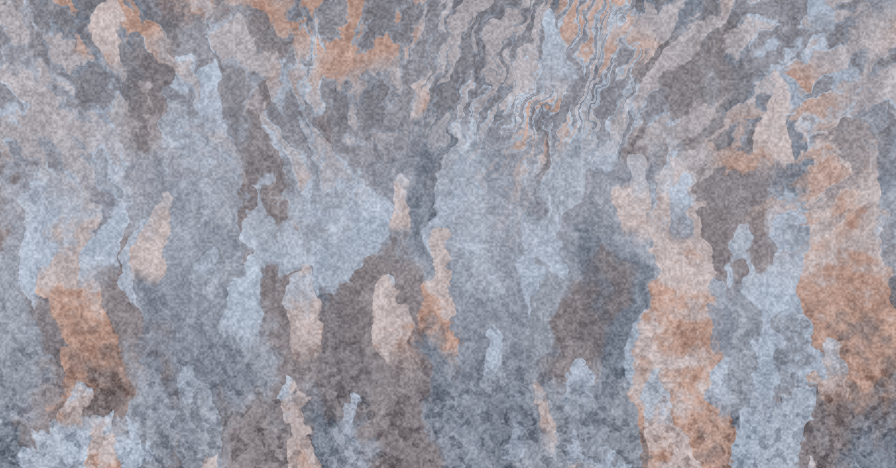
A Shadertoy shader for this texture:

```glsl
// Weathered zinc sheet: ragged blue-grey crystal plumes with rusty lower ends.

const vec3 SLATE = vec3(0.47, 0.50, 0.555);
const vec3 STEEL = vec3(0.58, 0.60, 0.65);
const vec3 PALE_BLUE = vec3(0.675, 0.72, 0.785);
const vec3 PINK_GREY = vec3(0.74, 0.69, 0.69);
const vec3 RUST = vec3(0.72, 0.585, 0.53);
const vec3 BROWN = vec3(0.50, 0.445, 0.44);

float hash(vec2 p) {
    vec3 q = fract(p.xyx * 0.1031);
    q += dot(q, q.yzx + 33.33);
    return fract((q.x + q.y) * q.z);
}

float noise(vec2 p) {
    vec2 i = floor(p), f = fract(p);
    f = f * f * (3.0 - 2.0 * f);
    return mix(mix(hash(i), hash(i + vec2(1, 0)), f.x),
               mix(hash(i + vec2(0, 1)), hash(i + vec2(1, 1)), f.x), f.y);
}

float fbm(vec2 p) {
    float sum = 0.0, amp = 0.533;
    for (int i = 0; i < 4; i++) {
        sum += amp * noise(p);
        p = mat2(1.6, 1.2, -1.2, 1.6) * p + 17.3;
        amp *= 0.5;
    }
    return sum;
}

vec2 rotate(vec2 p, float a) {
    return mat2(cos(a), -sin(a), sin(a), cos(a)) * p;
}

// Displacement that gives every outline its crumbly edge
vec2 ragged(vec2 p, float coarseAmount, float fineAmount) {
    vec2 coarse = vec2(fbm(p * 5.0), fbm(p * 5.0 + 41.0)) - 0.5;
    vec2 fine = vec2(fbm(p * 26.0 + 9.0), fbm(p * 26.0 + 73.0)) - 0.5;
    return p + coarseAmount * coarse + fineAmount * fine;
}

// Colour down a plume: t runs from tip (0) to foot (1)
vec3 plumeColor(float t, float warm, float shade, float grit) {
    float s = t + 0.9 * (grit - 0.5);
    float depth = s + 0.5 * shade - 0.25;
    vec3 cool = mix(PALE_BLUE, STEEL, smoothstep(0.1, 0.55, depth));
    cool = mix(cool, SLATE, smoothstep(0.45, 0.9, depth));
    vec3 hot = mix(mix(PINK_GREY, PALE_BLUE, shade), PINK_GREY, smoothstep(0.05, 0.25, s));
    hot = mix(hot, RUST, smoothstep(0.38, 0.58, s));
    hot = mix(hot, BROWN, smoothstep(0.55, 0.85, s));
    return mix(cool, hot, warm);
}

// Scattered plumes, pointed above and fading below; lower rows overlap upper ones
vec3 plumes(vec3 col, vec2 p, vec2 cell, float density, float warmShare,
            float aging, float seed, float grit) {
    vec2 home = floor(p / cell);
    for (int row = 2; row >= 0; row--) {
        for (int side = -1; side <= 1; side++) {
            vec2 id = home + vec2(side, row);
            vec2 key = id + seed + 50.0;
            float shade = hash(key + 3.1);
            float size = hash(key + 7.7);
            vec2 tip = cell * (id + vec2(0.3 + 0.4 * hash(key + 11.3), 0.6 * hash(key + 19.9)));
            vec2 q = p - tip;
            float t = -q.y / (cell.y * (0.7 + 0.5 * size));
            q.x += q.y * 0.3 * (shade - 0.5);
            float halfWidth = cell.x * mix(0.27, 0.48, size)
                            * pow(max(t, 0.0), 0.55) * (1.2 - 0.45 * t * t);
            float mask = smoothstep(-0.002, 0.003, halfWidth - abs(q.x)) * step(0.0, t);
            mask *= 1.0 - smoothstep(0.7, 1.0, t + 0.5 * (grit - 0.5));
            mask *= step(hash(key + 29.0), density);
            float warm = step(fract(0.618 * (id.x + 3.0 * id.y) + seed), warmShare);
            col = mix(col, plumeColor(t * aging, warm, shade, grit), 0.95 * mask);
        }
    }
    return col;
}

// Slate ground with tone-on-tone vertical patches
vec3 ground(vec2 p) {
    float tone = fbm(p * vec2(7.0, 3.0));
    vec3 col = mix(SLATE, STEEL, smoothstep(0.42, 0.52, tone));
    col = mix(col, BROWN, 0.6 * smoothstep(0.52, 0.64, fbm(p * vec2(8.0, 3.5) + 31.0)));
    return mix(col, PALE_BLUE, 0.85 * smoothstep(0.58, 0.61, fbm(p * vec2(9.0, 4.0) + 63.0)));
}

// Slanting feathery ripples that gather near the top
vec3 feathers(vec3 col, vec2 p, float aspect) {
    float angle = mix(1.0, -0.55, smoothstep(0.3, 0.75, p.x / aspect));
    float ripple = fbm(rotate(p, -angle) * vec2(12.0, 27.0));
    float zone = smoothstep(0.5, 0.8, p.y + 0.5 * (fbm(p * 3.0 + 5.0) - 0.5));
    float warmth = smoothstep(0.44, 0.6, fbm(p * 4.0 + 87.0));
    vec3 crest = mix(mix(STEEL, PINK_GREY, 0.6), RUST, warmth);
    col = mix(col, mix(SLATE, BROWN, 0.5), 0.7 * zone * smoothstep(0.5, 0.4, ripple));
    return mix(col, crest, 0.9 * zone * smoothstep(0.5, 0.58, ripple));
}

void mainImage(out vec4 fragColor, in vec2 fragCoord) {
    vec2 p = fragCoord / iResolution.y;
    float aspect = iResolution.x / iResolution.y;
    vec2 r = ragged(p, 0.11, 0.065);
    vec2 crisp = ragged(p, 0.08, 0.05);
    float grit = mix(fbm(r * vec2(11.0, 6.0)), fbm(p * 40.0), 0.45);

    vec3 col = ground(r);
    col = plumes(col, r - vec2(0.0, 0.5), vec2(0.31, 0.85), 0.85, 0.55, 1.0, 2.0, grit);
    col = plumes(col, r, vec2(0.17, 0.4), 0.33, 0.4, 0.8, 14.4, grit);
    col = feathers(col, crisp, aspect);
    col = plumes(col, crisp, vec2(0.1, 0.19), 0.22, 0.4, 0.55, 37.7, grit);

    // Overlapping flakes, brushed streaks, mineral grain and pitting toward the foot
    float flake = smoothstep(0.46, 0.53, fbm(r * vec2(17.0, 10.0) + 3.0));
    col += 0.045 * (flake - 0.45);
    col += 0.10 * (fbm(r * vec2(40.0, 18.0)) - 0.5);
    col += 0.13 * (noise(p * 230.0) - 0.5) + 0.08 * (noise(p * 120.0 + 7.0) - 0.5);
    float pits = smoothstep(0.52, 0.68, fbm(p * 62.0 + 21.0));
    col -= 0.12 * pits * smoothstep(0.5, 0.0, p.y);
    fragColor = vec4(clamp(col + 0.01, 0.0, 1.0), 1.0);
}
```
